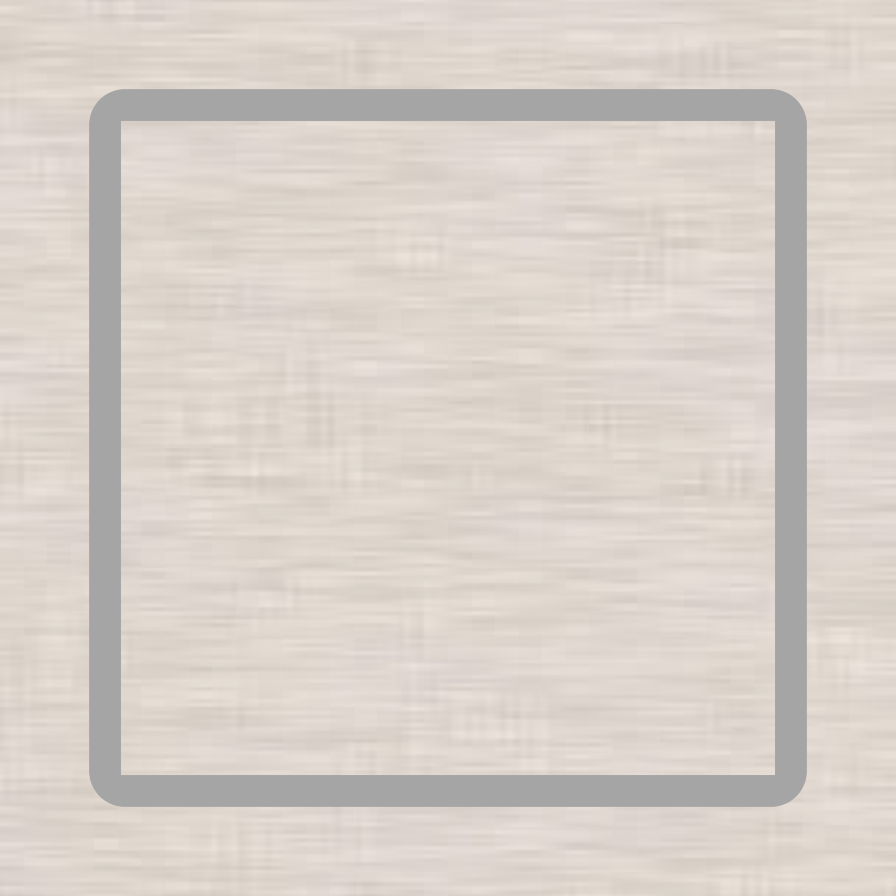
Give the GLSL for this background, as a Shadertoy shader.

```glsl
// Pale woven linen with a flat grey square frame, rounded on its outer corners.

// Frame, in canvas units
const vec2  FRAME_CENTER = vec2(0.5);
const float OUTER_HALF   = 0.4005;
const float INNER_HALF   = 0.365;
const float OUTER_RADIUS = 0.040;
const vec3  FRAME_COLOR  = vec3(0.648);

// Linen
const vec3  LINEN_COLOR    = vec3(0.871, 0.840, 0.803);
const vec3  PINK_SHIFT     = vec3(0.006, -0.001, 0.020);
const vec2  FINE_THREADS   = vec2(17.0, 225.0);
const vec2  BROAD_THREADS  = vec2(9.0, 95.0);
const vec2  UPRIGHT_THREADS = vec2(130.0, 17.0);
const float PATCH_COUNT    = 38.0;
const float FINE_STRENGTH  = 0.060;
const float BROAD_STRENGTH = 0.034;
const float UPRIGHT_STRENGTH = 0.045;
const float PATCH_STRENGTH = 0.012;

float hash(vec2 p) {
    vec3 q = fract(vec3(p.xyx) * 0.1031);
    q += dot(q, q.yzx + 33.33);
    return fract((q.x + q.y) * q.z);
}

float valueNoise(vec2 p) {
    vec2 cell = floor(p);
    vec2 f = fract(p);
    f = f * f * (3.0 - 2.0 * f);
    float low  = mix(hash(cell), hash(cell + vec2(1.0, 0.0)), f.x);
    float high = mix(hash(cell + vec2(0.0, 1.0)), hash(cell + vec2(1.0, 1.0)), f.x);
    return mix(low, high, f.y);
}

// Signed distance to a square with rounded corners
float roundedSquare(vec2 p, float halfSize, float radius) {
    vec2 q = abs(p) - halfSize + radius;
    return length(max(q, 0.0)) + min(max(q.x, q.y), 0.0) - radius;
}

vec3 linen(vec2 uv) {
    // Small square patches vary the contrast and tone of the weave
    vec2 patchCell = floor(uv * PATCH_COUNT);
    float tone = hash(patchCell + 7.0) - 0.5;
    float contrast = mix(0.55, 1.25, hash(patchCell + 71.0));

    // Long horizontal fibres
    float fine  = valueNoise(uv * FINE_THREADS + 13.0) - 0.5;
    float broad = valueNoise(uv * BROAD_THREADS + 47.0) - 0.5;

    // Occasional short upright fibres
    float upright = valueNoise(uv * UPRIGHT_THREADS + 91.0) - 0.5;
    upright *= smoothstep(0.6, 0.9, valueNoise(uv * 15.0 + 29.0));

    float shade = contrast * FINE_STRENGTH * fine + BROAD_STRENGTH * broad
                + UPRIGHT_STRENGTH * upright + PATCH_STRENGTH * tone;

    // Soft pinkish areas
    float pink = smoothstep(0.35, 0.85, valueNoise(uv * vec2(7.0, 12.0) + 5.0));
    pink *= mix(0.6, 1.0, hash(patchCell + 113.0));
    return LINEN_COLOR + shade + PINK_SHIFT * pink;
}

void mainImage(out vec4 fragColor, in vec2 fragCoord) {
    vec2 uv = fragCoord / iResolution.xy;
    float pixel = 1.0 / min(iResolution.x, iResolution.y);

    // Rounded outer edge minus a sharp-cornered opening
    vec2 p = uv - FRAME_CENTER;
    float outer = roundedSquare(p, OUTER_HALF, OUTER_RADIUS);
    float inner = roundedSquare(p, INNER_HALF, 0.0);
    float frameDistance = max(outer, -inner);
    float coverage = 1.0 - smoothstep(-0.6 * pixel, 0.6 * pixel, frameDistance);

    fragColor = vec4(mix(linen(uv), FRAME_COLOR, coverage), 1.0);
}
```
